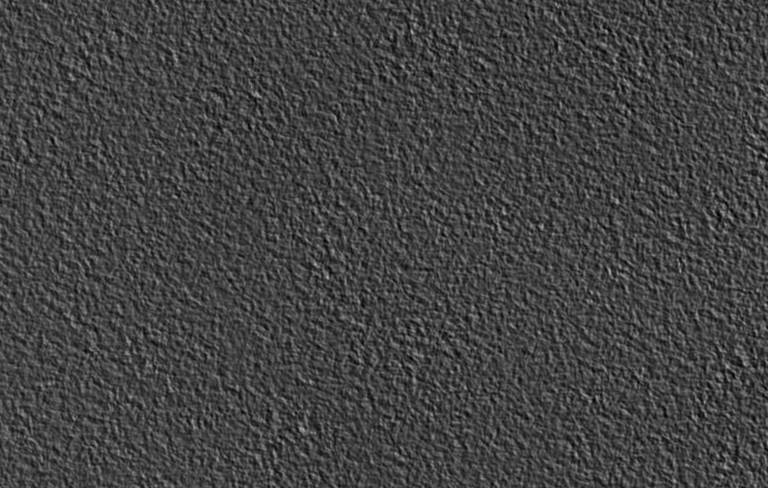
A Shadertoy shader for this texture:

```glsl
// Dark grey rough plaster wall, embossed by low raking light.

const float BASE_GREY      = 0.260;  // mean wall brightness
const float RELIEF         = 0.112;  // contrast of the lit grain
const float HIGHLIGHT_SKEW = 0.010;  // extra lift of the strongest slopes
const float BROAD_SHADE    = 0.022;  // slow changes in brightness
const float EDGE_LIFT      = 0.014;  // sides brighter than the top centre
const float GRAIN_FREQ     = 86.0;   // main grains per canvas height
const float FINE_RATIO     = 1.65;   // frequency step between grain layers
const float FINE_GAIN      = 0.72;   // strength step between grain layers
const float LUMP_FREQ      = 46.0;   // larger trowelled lumps
const float LUMP_GAIN      = 0.42;
const float PATCH_FREQ     = 5.0;    // size of the rougher patches
const float CLUMP_FREQ     = 24.0;   // small clusters of stronger grain
const float CLUMP_GAIN     = 0.55;
const float WARP           = 0.005;  // irregular bending of the grain
const float SLOPE_STEP     = 0.22;   // sampling distance in noise cells
const vec2  LIGHT_DIR      = vec2(0.83, 0.56);

// Integer hash to a unit gradient
vec2 gradientAt(vec2 cell) {
    uvec2 q = uvec2(ivec2(cell)) * uvec2(1597u, 3813u);
    uint h = (q.x ^ (q.y << 7)) * 74761u + q.y;
    h = (h ^ (h >> 15)) * 69069u;
    h = (h ^ (h >> 13)) * 40503u;
    h ^= h >> 16;
    float angle = float(h & 65535u) / 65536.0 * 6.28319;
    return vec2(cos(angle), sin(angle));
}

// Gradient noise with quintic fade
float gradientNoise(vec2 p) {
    vec2 i = floor(p);
    vec2 f = p - i;
    vec2 w = f * f * f * (f * (f * 6.0 - 15.0) + 10.0);
    vec2 x = vec2(1.0, 0.0);
    float a = dot(gradientAt(i), f);
    float b = dot(gradientAt(i + x.xy), f - x.xy);
    float c = dot(gradientAt(i + x.yx), f - x.yx);
    float d = dot(gradientAt(i + x.xx), f - x.xx);
    return mix(mix(a, b, w.x), mix(c, d, w.x), w.y);
}

// Slope of the noise surface along the light, on a lattice turned by angle
float litSlope(vec2 p, float freq, float angle) {
    float c = cos(angle);
    float s = sin(angle);
    mat2 turn = mat2(c, s, -s, c);
    vec2 center = turn * p * freq + 37.0 * angle;
    vec2 offset = turn * LIGHT_DIR * SLOPE_STEP;
    float rise = gradientNoise(center - offset) - gradientNoise(center + offset);
    return rise / (2.0 * SLOPE_STEP);
}

// Two layers of grain, turned against each other to hide the lattice
float grainSlope(vec2 p) {
    float slope = 0.0;
    float gain = 1.0;
    float freq = GRAIN_FREQ;
    for (int layer = 0; layer < 2; layer++) {
        slope += gain * litSlope(p, freq, 0.5 + 0.9 * float(layer));
        freq *= FINE_RATIO;
        gain *= FINE_GAIN;
    }
    return slope;
}

void mainImage(out vec4 fragColor, in vec2 fragCoord) {
    vec2 uv = fragCoord / iResolution.xy;
    vec2 p = fragCoord / iResolution.y;

    // Bend the grain slightly
    vec2 bend = vec2(gradientNoise(p * 21.0 + 5.0), gradientNoise(p * 21.0 + 71.0));
    vec2 wall = p + WARP * bend;

    // Sparse patches where the plaster is lumpier, rougher to the right
    float patchNoise = gradientNoise(p * PATCH_FREQ + 13.0)
                     + 0.5 * gradientNoise(p * PATCH_FREQ * 2.3 + 29.0);
    float lumpy = smoothstep(0.2, 0.6, patchNoise);
    float clump = gradientNoise(p * CLUMP_FREQ + 61.0);
    float roughness = 0.92 + 0.14 * uv.x + 0.2 * patchNoise + CLUMP_GAIN * clump;

    // Raking light on the relief
    float slope = grainSlope(wall) * roughness;
    slope += litSlope(wall, LUMP_FREQ, 2.2) * LUMP_GAIN * (1.0 + 1.5 * lumpy);

    // Slow shading across the wall
    float broad = gradientNoise(p * 1.7 + 3.0) + 0.4 * gradientNoise(p * 4.1 + 47.0);
    float edge = abs(uv.x - 0.5) * 2.0 - 0.6 * uv.y;

    float grey = BASE_GREY + BROAD_SHADE * broad + EDGE_LIFT * edge;
    grey += RELIEF * slope + HIGHLIGHT_SKEW * (slope * slope - 0.6);
    fragColor = vec4(vec3(clamp(grey, 0.03, 0.85)), 1.0);
}
```
